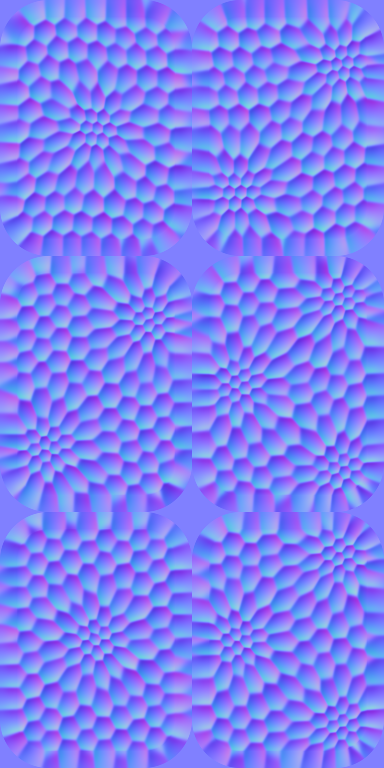
Give the GLSL for this texture map, as a Shadertoy shader.

```glsl
// Normal map of six rounded panels covered in packed oval bumps, finer around scattered spots.

const vec2 PANEL_GRID = vec2(2.0, 3.0);
const vec2 PANEL_SIZE = vec2(3.0, 4.0);
const float CORNER_RADIUS = 0.76;
const float BUMP_SPACING = 0.335;
const float ROW_HEIGHT = 0.866;

vec2 hash2(vec2 p) {
    vec2 k = vec2(dot(p, vec2(127.1, 311.7)), dot(p, vec2(269.5, 183.3)));
    return fract(sin(k) * 43758.5453);
}

mat2 rotation(float angle) {
    float c = cos(angle), s = sin(angle);
    return mat2(c, s, -s, c);
}

// Outward direction in xy, signed distance to the rounded border in z.
vec3 panelBorder(vec2 p, vec2 halfSize, float radius) {
    vec2 q = max(abs(p) - halfSize + radius, 0.0);
    float len = length(q);
    return vec3(sign(p) * q / max(len, 1e-4), len - radius);
}

// Each panel carries one to three spots, zigzagging down its height.
float spotCount(vec2 panel) {
    float middle = panel.y == 1.0 ? 1.0 : 0.0;
    float bottom = panel.y == 0.0 ? panel.x : 0.0;
    return 1.0 + panel.x + middle + bottom;
}

vec2 spotCenter(float index, float count) {
    float side = mod(index, 2.0) < 0.5 ? 0.28 : -0.26;
    float x = count < 1.5 ? 0.0 : side;
    return vec2(x, 0.5 - (index + 0.5) / count) * PANEL_SIZE;
}

// Enlarges the coordinates near the spots, which shrinks the bumps there.
vec2 spotWarp(vec2 p, float count) {
    vec2 warped = p;
    for (float i = 0.0; i < count; i++) {
        vec2 d = p - spotCenter(i, count);
        warped += d * 0.85 * exp(-3.2 * dot(d, d));
    }
    return warped;
}

// Softly blended offset from the nearest centre of a jittered hexagonal lattice.
vec2 bumpSlope(vec2 p, float jitter, float sharpness, vec2 seed) {
    float baseRow = floor(p.y / ROW_HEIGHT + 0.5);
    vec2 slope = vec2(0.0);
    float total = 0.0;
    for (float j = -2.0; j <= 2.0; j++) {
        float row = baseRow + j;
        float shift = 0.5 * mod(row, 2.0);
        float baseColumn = floor(p.x - shift + 0.5);
        for (float i = -2.0; i <= 2.0; i++) {
            float column = baseColumn + i;
            vec2 center = vec2(column + shift, row * ROW_HEIGHT);
            center += (hash2(vec2(column, row) + seed) - 0.5) * jitter;
            vec2 d = p - center;
            float weight = exp(-sharpness * dot(d, d));
            slope += weight * d;
            total += weight;
        }
    }
    return slope / total;
}

vec3 encodeNormal(vec2 n) {
    float z = sqrt(max(1.0 - dot(n, n), 0.0));
    return 0.5 + 0.5 * vec3(n.x, -n.y, z);
}

void mainImage(out vec4 fragColor, in vec2 fragCoord) {
    vec2 uv = fragCoord / iResolution.xy * PANEL_GRID;
    vec2 panel = floor(uv);
    vec2 p = (fract(uv) - 0.5) * PANEL_SIZE;
    float pixel = PANEL_SIZE.y * PANEL_GRID.y / iResolution.y;

    // Bumps stretch outward in a band along the border
    vec3 border = panelBorder(p, 0.5 * PANEL_SIZE, CORNER_RADIUS);
    vec2 q = p - border.xy * max(border.z + 0.26, 0.0) * 0.75;

    q = spotWarp(q, spotCount(panel));
    q += 0.05 * sin(q.yx * vec2(1.5, 1.9) + panel.yx * 2.3);

    // Top panels run in arched rows, the others in upright columns
    bool inRows = panel.y > 1.5;
    if (inRows) q.y += 0.07 * q.x * q.x * (1.0 - panel.x);
    float tilt = (hash2(panel + 3.0).x - 0.5) * 0.2;
    mat2 turn = rotation(tilt + (inRows ? 0.0 : radians(90.0)));
    vec2 lattice = turn * (q * vec2(1.07, 0.97)) / BUMP_SPACING;
    vec2 slope = bumpSlope(lattice, 0.2, 14.0, panel * 37.0) * turn;

    // Flat surface outside the panels
    float inside = smoothstep(0.5, -0.5, border.z / pixel);
    float edgeFade = 1.0 - 0.3 * smoothstep(-0.2, 0.0, border.z);
    vec2 normal = slope * vec2(1.1, 1.4) * edgeFade * inside;
    fragColor = vec4(encodeNormal(normal), 1.0);
}
```
